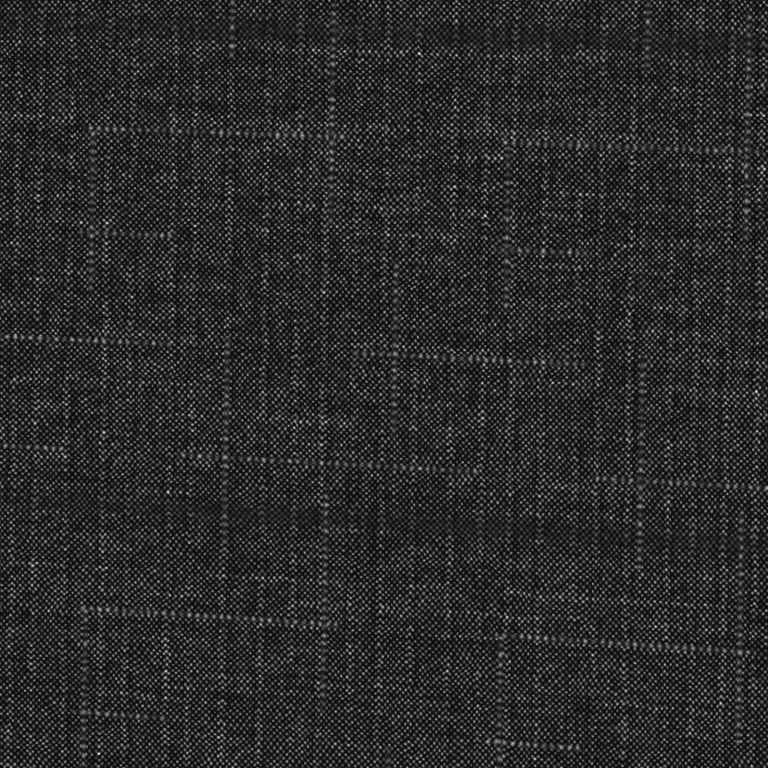
Reproduce this texture procedurally as a Shadertoy shader.

```glsl
// Charcoal slub linen: a fine plain weave with dotted, broken light threads.

const float TAU = 6.2831853;
const vec2  THREADS = vec2(246.0, 236.0);   // warp and weft threads per canvas
const float WARP_LEAN = 0.0155;
const vec2  WEFT_LEAN = vec2(0.026, 0.047); // weft slope at the top, growth downwards
const vec2  REPEAT = vec2(0.541, 0.622);    // size of the slub layout
const float FLOOR_TONE = 0.052;             // darkest gap between threads
const float THREAD_GAIN = 0.096;            // brightness of raised threads
const float THREAD_CURVE = 1.75;
const float MID_HEIGHT = 0.90;
const float WEAVE_HEIGHT = 1.40;
const float YARN_NOISE = 0.75;
const float MOTTLE = 0.16;
const float SLUB_WIDTH = 0.0030;
const float SLUB_PITCH = 2.6;               // threads per slub bead
const vec2  RIB_GROUP = vec2(10.0, 8.0);    // threads per faint rib
const vec2  RIB_LIFT = vec2(0.75, 0.75);
const float BAND_WIDTH = 0.014;
const int   SAMPLES = 3;                    // supersampling per axis
const float SAMPLE_SPREAD = 0.6;            // filter width, in pixels

// Long slubs: position across, start along, length
const vec3 WEFT_SLUBS[4] = vec3[4](
    vec3(0.163, 0.110, 0.348), vec3(0.298, 0.106, 0.130),
    vec3(0.438, 0.463, 0.310), vec3(0.580, 0.238, 0.397));
const vec3 WARP_SLUBS[4] = vec3[4](
    vec3(0.124, 0.163, 0.216), vec3(0.435, 0.610, 0.291),
    vec3(0.521, 0.314, 0.231), vec3(0.303, 0.422, 0.270));

float hash(vec2 p) {
    return fract(sin(dot(p, vec2(127.1, 311.7))) * 43758.5453);
}

float noise(vec2 p) {
    vec2 i = floor(p), f = fract(p);
    f = f * f * (3.0 - 2.0 * f);
    return mix(mix(hash(i), hash(i + vec2(1, 0)), f.x),
               mix(hash(i + vec2(0, 1)), hash(i + vec2(1, 1)), f.x), f.y);
}

// Signed distance to the nearest copy of a repeated line
float repeatDistance(float x, float period) {
    return mod(x + 0.5 * period, period) - 0.5 * period;
}

// Soft coverage of one slub, repeated over the cloth
float slubMask(float across, float along, vec3 slub, vec2 period) {
    float d = repeatDistance(across - slub.x, period.x) / SLUB_WIDTH;
    float t = mod(along - slub.y, period.y);
    float ends = smoothstep(0.0, 0.003, t) * (1.0 - smoothstep(slub.z - 0.004, slub.z, t));
    return exp(-d * d) * ends;
}

// Uneven bright beads where a thread passes over the crossing threads
float beads(float threads, float pitch, float seed) {
    float a = threads / pitch;
    float bead = 0.5 - 0.5 * cos(TAU * a);
    return bead * mix(0.5, 1.1, hash(vec2(floor(a), seed)));
}

// Distance, in threads, to the rib placed at random in each group
float ribDistance(float x, float group, float seed) {
    float g = floor(x / group);
    return x - floor((g + 0.3 + 0.4 * hash(vec2(g, seed))) * group) - 0.5;
}

float cloth(vec2 uv) {
    vec2 q = vec2(uv.x, 1.0 - uv.y);
    q = vec2(q.x + WARP_LEAN * q.y, q.y - q.x * (WEFT_LEAN.x + WEFT_LEAN.y * q.y));
    vec2 wander = vec2(noise(q * 45.0), noise(q * 45.0 + 40.0)) - 0.5;
    vec2 p = q * THREADS + wander;
    vec2 cell = floor(p);

    // Plain weave with uneven yarn
    vec2 wave = sin(0.5 * TAU * p);
    float height = WEAVE_HEIGHT * wave.x * wave.y * mix(0.65, 1.35, hash(cell));
    height += YARN_NOISE * (noise(p * vec2(0.6, 0.95) + 13.0) - 0.5);
    height += MOTTLE * (noise(q * vec2(22.0, 30.0)) - 0.5);
    height += 0.12 * (hash(vec2(cell.x, 3.0)) - 0.5) + 0.2 * (hash(vec2(cell.y, 8.0)) - 0.5);

    // Soft bands where the weave blurs
    float band = repeatDistance(q.y - 0.029, REPEAT.y) / BAND_WIDTH;
    float blur = exp(-band * band) * mix(0.3, 0.8, noise(vec2(q.x * 6.0, 2.0)));
    height = mix(height, 0.35 * height - 0.03, blur);

    // Faint ribs, broken along their length
    float warpRib = ribDistance(p.x, RIB_GROUP.x, 5.0);
    float weftRib = ribDistance(p.y, RIB_GROUP.y, 9.0);
    vec2 rib = floor(p / RIB_GROUP);
    float warpBreak = mix(0.45, 1.0, noise(vec2(rib.x * 7.0, q.y * 22.0)));
    float weftBreak = smoothstep(0.35, 0.75, noise(vec2(q.x * 16.0, rib.y * 7.0)));
    float warpBeads = beads(p.y, 2.0, 1.0 + rib.x);
    float weftBeads = beads(p.x, 2.0, 60.0 + rib.y);
    height += RIB_LIFT.x * warpBreak * exp(-warpRib * warpRib * 0.8) * (warpBeads * 1.5 - 0.2);
    height += RIB_LIFT.y * weftBreak * exp(-weftRib * weftRib * 2.5) * (weftBeads * 1.5 - 0.25);
    float shadow = abs(warpRib) - 1.7;
    height -= 0.25 * exp(-shadow * shadow * 4.0);

    // Long slubs
    float warpMask = 0.0, weftMask = 0.0;
    for (int i = 0; i < 4; i++) {
        weftMask = max(weftMask, slubMask(q.y, q.x, WEFT_SLUBS[i], REPEAT.yx));
        warpMask = max(warpMask, slubMask(q.x, q.y, WARP_SLUBS[i], REPEAT));
    }
    height = mix(height, 2.1 * beads(p.x, SLUB_PITCH, 11.0 + rib.y) - 0.25, weftMask);
    height = mix(height, 1.9 * beads(p.y, SLUB_PITCH, 12.0 + rib.x) - 0.2, warpMask);

    float raised = max(MID_HEIGHT + height, 0.0);
    return FLOOR_TONE + THREAD_GAIN * pow(raised, THREAD_CURVE);
}

void mainImage(out vec4 fragColor, in vec2 fragCoord) {
    float tone = 0.0;
    for (int y = 0; y < SAMPLES; y++) {
        for (int x = 0; x < SAMPLES; x++) {
            vec2 offset = (vec2(x, y) + 0.5) / float(SAMPLES) - 0.5;
            tone += cloth((fragCoord + SAMPLE_SPREAD * offset) / iResolution.y);
        }
    }
    fragColor = vec4(vec3(tone / float(SAMPLES * SAMPLES)), 1.0);
}
```
